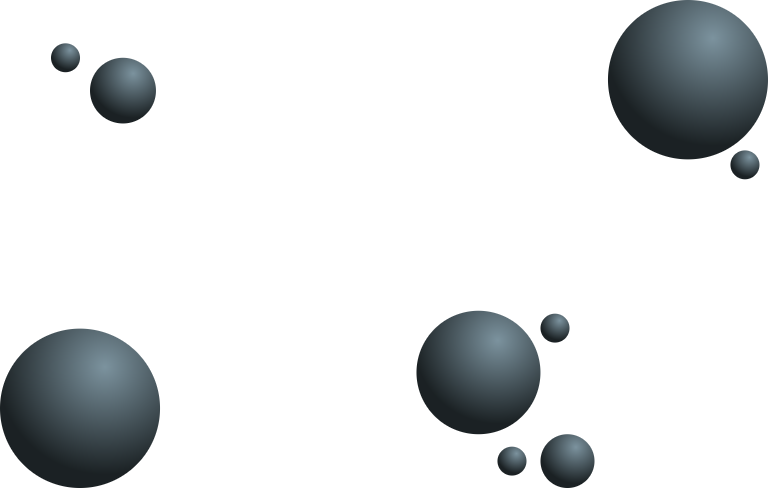
Reproduce this background procedurally as a WebGL 1 fragment shader.

```glsl
precision highp float;
// Glossy slate balls on a white ground, lit from the upper right.
// Each ball is a disc with an off-centre radial gradient; two large balls
// fill opposite corners and small beads sit beside the larger ones.

uniform vec2 u_resolution;

const float ASPECT = 1.5674;          // scene width, with height 1
const float CORNER_RADIUS = 0.1633;
const float BEAD_RADIUS = 0.0296;
const vec2 HIGHLIGHT = vec2(0.31, 0.52);  // in ball radii
const float FALLOFF = 1.35;               // gradient reach, in ball radii
const vec3 WHITE = vec3(1.0);
const vec3 SLATE_LIGHT = vec3(0.485, 0.575, 0.620);
const vec3 SLATE_DARK = vec3(0.105, 0.130, 0.140);

// Radial shading across a ball; q is the position in ball radii.
vec3 shadeBall(vec2 q) {
  float t = clamp(length(q - HIGHLIGHT) / FALLOFF, 0.0, 1.0);
  return mix(SLATE_LIGHT, SLATE_DARK, t);
}

// Lays one smooth-edged ball over the colour below it.
vec3 addBall(vec3 below, vec2 p, vec2 center, float radius, float pixel) {
  vec2 offset = p - center;
  float coverage = clamp(0.5 + (radius - length(offset)) / pixel, 0.0, 1.0);
  return mix(below, shadeBall(offset / radius), coverage);
}

// Adds a ball together with a bead displaced from its centre.
vec3 addPair(vec3 below, vec2 p, vec2 center, float radius, vec2 beadOffset, float pixel) {
  vec3 color = addBall(below, p, center, radius, pixel);
  return addBall(color, p, center + beadOffset, BEAD_RADIUS, pixel);
}

void main() {
  vec2 p = gl_FragCoord.xy / u_resolution * vec2(ASPECT, 1.0);
  float pixel = 1.0 / u_resolution.y;
  vec3 color = WHITE;

  // Large balls touching the lower left and upper right corners
  vec2 lowCorner = vec2(CORNER_RADIUS);
  vec2 highCorner = vec2(ASPECT, 1.0) - CORNER_RADIUS;
  for (int i = 0; i < 2; i++) {
    vec2 center = mix(lowCorner, highCorner, float(i));
    color = addBall(color, p, center, CORNER_RADIUS, pixel);
  }
  color = addBall(color, p, highCorner + vec2(0.1163, -0.1745), BEAD_RADIUS, pixel);

  // Upper left pair
  color = addPair(color, p, vec2(0.2510, 0.8143), 0.0673, vec2(-0.1173, 0.0673), pixel);

  // Lower right group
  color = addPair(color, p, vec2(0.9765, 0.2367), 0.1265, vec2(0.1562, 0.0909), pixel);
  color = addPair(color, p, vec2(1.1582, 0.0551), 0.0551, vec2(-0.1133, 0.0), pixel);

  gl_FragColor = vec4(color, 1.0);
}
```
